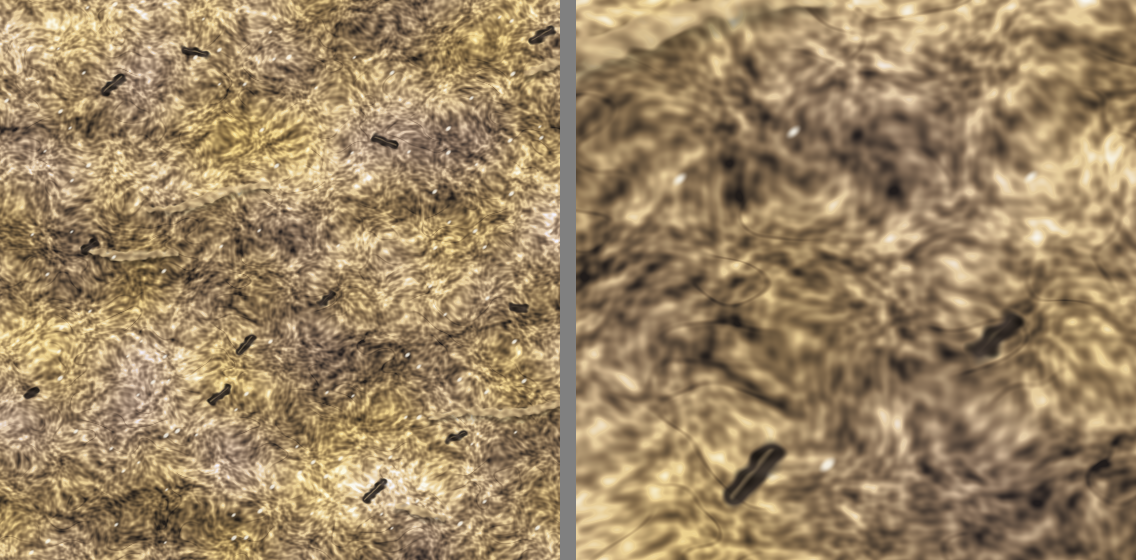
Left: the whole. Right: its middle third, enlarged.
This texture is drawn by a WebGL 1 fragment shader. Its source:

```glsl
precision highp float;
// Weathered, matted plant fibre: a tone built from horizontal bands, tilted
// flakes and fine grain (gradient noise) is coloured by an earthy ramp, then
// strewn with dark rods, pale bent straws and tiny glints.

uniform vec2 u_resolution;

// Colour ramp, dark to light
const vec3 INK   = vec3(0.13, 0.11, 0.10);
const vec3 UMBER = vec3(0.38, 0.31, 0.23);
const vec3 BARK  = vec3(0.49, 0.40, 0.29);
const vec3 EARTH = vec3(0.58, 0.48, 0.35);
const vec3 TAN   = vec3(0.67, 0.57, 0.42);
const vec3 STRAW = vec3(0.78, 0.67, 0.50);
const vec3 CREAM = vec3(0.91, 0.81, 0.61);
const vec3 GLINT = vec3(0.98, 0.97, 0.93);

// Strength of each layer, in standard deviations of tone
const float BAND_AMOUNT   = 0.46;
const float PATCH_AMOUNT  = 0.28;
const float CLUMP_AMOUNT  = 0.32;
const float FLAKE_AMOUNT  = 0.68;
const float GRAIN_AMOUNT  = 0.46;
const float CREASE_AMOUNT = 0.75;
const float CRACK_AMOUNT  = 1.1;
const float TONE_BIAS     = 0.17;

// Scattered pieces, sizes in canvas units
const float ROD_LENGTH  = 0.020;
const float ROD_RADIUS  = 0.0075;
const float STRAW_RADIUS = 0.0085;
const float GLINT_CELLS = 42.0;
const float GLINT_SHARE = 0.07;

vec2 hash2(vec2 p) {
  vec3 q = fract(p.xyx * vec3(0.1031, 0.1030, 0.0973));
  q += dot(q, q.yzx + 33.33);
  return fract((q.xx + q.yz) * q.zy);
}

float cornerSlope(vec2 cell, vec2 offset) {
  float angle = 6.2832 * hash2(cell).x;
  return dot(vec2(cos(angle), sin(angle)), offset);
}

// Gradient noise scaled to roughly unit deviation
float noise(vec2 p) {
  vec2 i = floor(p), f = fract(p);
  vec2 w = f * f * f * (f * (f * 6.0 - 15.0) + 10.0);
  vec2 e = vec2(1.0, 0.0);
  float low  = mix(cornerSlope(i, f), cornerSlope(i + e, f - e), w.x);
  float high = mix(cornerSlope(i + e.yx, f - e.yx), cornerSlope(i + 1.0, f - 1.0), w.x);
  return 4.6 * mix(low, high, w.y);
}

vec2 rotate(vec2 p, float angle) {
  float c = cos(angle), s = sin(angle);
  return vec2(c * p.x + s * p.y, c * p.y - s * p.x);
}

float linearStep(float a, float b, float x) {
  return clamp((x - a) / (b - a), 0.0, 1.0);
}

float ridge(float n, float width) {
  return 1.0 - smoothstep(0.0, width, abs(n));
}

float capsule(vec2 p, float halfLength, float radius) {
  p.x -= clamp(p.x, -halfLength, halfLength);
  return length(p) - radius;
}

float fill(float d, float softness) {
  return 1.0 - smoothstep(-softness, softness, d);
}

vec3 ramp(float z) {
  vec3 c = mix(INK, UMBER, linearStep(-3.3, -1.6, z));
  c = mix(c, BARK,  linearStep(-1.6, -0.8, z));
  c = mix(c, EARTH, linearStep(-0.8, -0.18, z));
  c = mix(c, TAN,   linearStep(-0.18, 0.41, z));
  c = mix(c, STRAW, linearStep(0.41, 1.02, z));
  c = mix(c, CREAM, linearStep(1.02, 1.7, z));
  return mix(c, GLINT, linearStep(1.9, 3.4, z));
}

float matTone(vec2 p) {
  // Long wavy bands and the cracks that follow them
  vec2 bent = p + vec2(0.0, 0.022 * noise(p * vec2(3.0, 4.0) + 7.0));
  float z = TONE_BIAS + BAND_AMOUNT * noise(bent * vec2(2.2, 11.0) + 3.0);
  z += PATCH_AMOUNT * noise(p * 4.5 + 19.0);
  float crackMask = smoothstep(0.3, 1.2, noise(p * vec2(3.0, 6.0) + 61.0));
  z -= CRACK_AMOUNT * crackMask * ridge(noise(bent * vec2(2.0, 9.0) + 31.0), 0.35);

  // Flakes leaning one way or the other, with creases between them
  vec2 q = p + 0.004 * vec2(noise(p * 14.0), noise(p * 14.0 + 40.0));
  float lean = smoothstep(-0.5, 0.5, noise(p * 5.0 + 83.0));
  float falling = noise(rotate(q, -0.65) * vec2(46.0, 84.0));
  float rising  = noise(rotate(q, 0.5) * vec2(44.0, 80.0) + 11.0);
  z += FLAKE_AMOUNT * mix(falling, rising, lean);
  z += CLUMP_AMOUNT * noise(q * vec2(22.0, 34.0) + 53.0);
  z += GRAIN_AMOUNT * noise(q * vec2(125.0, 145.0) + 5.0);
  float creaseMask = smoothstep(-0.2, 1.0, noise(p * 11.0 + 29.0));
  z -= CREASE_AMOUNT * creaseMask * ridge(noise(q * vec2(20.0, 30.0) + 71.0), 0.3);
  return z;
}

void main() {
  float side = min(u_resolution.x, u_resolution.y);
  vec2 p = gl_FragCoord.xy / side;
  float soft = max(1.0 / side, 0.0018);
  float grain = noise(p * vec2(70.0, 100.0) + 17.0);
  vec3 color = ramp(matTone(p));

  // Drift between warm ochre and cool grey violet
  color *= 1.0 + 0.035 * noise(p * 6.0 + 47.0) * vec3(0.3, 0.2, -1.6);

  // Pale bent straws, each with a shadow beneath
  for (int k = 0; k < 5; k++) {
    float id = float(k);
    vec2 r = hash2(vec2(id, 91.0)), s = hash2(vec2(id, 37.0));
    vec2 q = rotate(p - vec2(r.x, (id + 0.2 + 0.6 * r.y) / 5.0), 0.5 * (s.x - 0.5));
    float halfLength = mix(0.04, 0.15, s.y * s.y);
    q.y += 0.006 * sin(q.x * 28.0 + id) + 0.0015 * grain;
    float radius = STRAW_RADIUS * (1.0 - 0.5 * abs(q.x) / halfLength);
    float shadow = fill(capsule(q + vec2(0.0, 0.008), halfLength, radius), 0.006);
    color = mix(color, color * 0.55, 0.7 * shadow);
    float body = fill(capsule(q, halfLength, radius), soft * 1.5);
    color = mix(color, ramp(1.15 + 0.45 * grain + 60.0 * q.y), 0.8 * body);
  }

  // Dark rods on a jittered grid, some with a shiny back
  for (int k = 0; k < 12; k++) {
    float id = float(k);
    vec2 r = hash2(vec2(id, 13.0)), s = hash2(vec2(id, 57.0));
    vec2 home = (vec2(mod(id, 4.0), floor(id / 4.0)) + 0.1 + 0.8 * r) / vec2(4.0, 3.0);
    vec2 q = rotate(p - home, 1.5 * (s.x - 0.4));
    float d = capsule(q, ROD_LENGTH * mix(0.4, 1.1, s.y), ROD_RADIUS * mix(0.7, 1.1, r.x));
    d += 0.0012 * grain;
    color = mix(color, INK * (1.2 + 0.35 * grain), 0.9 * fill(d, soft * 1.5));
    float shine = fill(d + 0.005, soft) * ridge(q.y - 0.002, 0.003);
    color = mix(color, STRAW, 0.6 * s.y * shine);
  }

  // Tiny bright glints
  vec2 cell = floor(p * GLINT_CELLS);
  vec2 chance = hash2(cell + 211.0);
  vec2 spot = fract(p * GLINT_CELLS) - 0.25 - 0.5 * hash2(cell + 307.0);
  float size = mix(0.07, 0.16, chance.y);
  float glint = fill(length(rotate(spot, 0.7) * vec2(0.7, 1.2)) - size, 0.09);
  color = mix(color, GLINT, 0.85 * glint * step(chance.x, GLINT_SHARE));

  gl_FragColor = vec4(clamp(color, 0.0, 1.0), 1.0);
}
```
